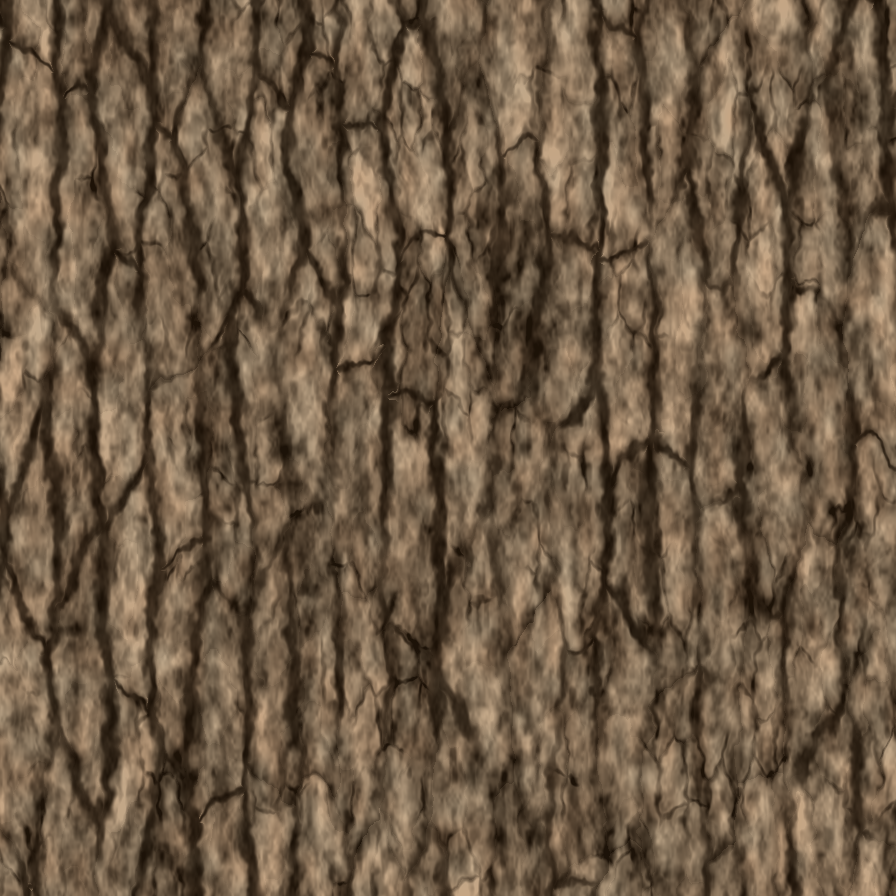
Reproduce this texture procedurally as a WebGL 1 fragment shader.

```glsl
precision highp float;
uniform vec2 u_resolution;

const vec3 DARK_BARK = vec3(0.195, 0.148, 0.098);
const vec3 PALE_BARK = vec3(0.670, 0.580, 0.475);
const vec3 RED_TINT = vec3(1.035, 0.985, 0.945);
const vec3 GREY_TINT = vec3(0.985, 1.0, 1.0);
const vec2 PLATE_COUNT = vec2(18.0, 4.1);   // large plates across the canvas
const vec2 FLAKE_COUNT = vec2(38.0, 13.0);  // small flakes on the plates
const vec2 STREAK_COUNT = vec2(38.0, 11.0); // soft upright streaks
const vec2 GRAIN_COUNT = vec2(95.0, 46.0);  // fine fibres
const vec2 LIGHT_DIR = vec2(-0.6, 0.8);
const float BASE_TONE = 0.72;
const float CRACK_TONE = -0.06;
const float SHOULDER = 0.016;               // width of the rounded plate rim

float hash(vec2 p) {
  vec3 q = fract(vec3(p.xyx) * 0.1031);
  q += dot(q, q.yzx + 33.33);
  return fract((q.x + q.y) * q.z);
}

float noise(vec2 p) {
  vec2 i = floor(p), f = fract(p);
  f = f * f * (3.0 - 2.0 * f);
  return mix(mix(hash(i), hash(i + vec2(1.0, 0.0)), f.x),
             mix(hash(i + vec2(0.0, 1.0)), hash(i + 1.0), f.x), f.y);
}

// Three octaves, centred on zero
float fbm(vec2 p) {
  float sum = 0.0, amp = 0.55;
  for (int i = 0; i < 3; i++) {
    sum += amp * (noise(p) - 0.5);
    p = p * 1.9 + 17.3;
    amp *= 0.6;
  }
  return sum;
}

// Cell centre, with every column shifted by its own height
vec2 cellCentre(vec2 cell) {
  vec2 jitter = vec2(hash(cell + 3.7), hash(cell + 91.3)) - 0.5;
  return cell + 0.5 + jitter * vec2(0.62, 0.6) + vec2(0.0, hash(vec2(cell.x, 7.0)));
}

// Cellular plates: x = distance to the rim, y = cell id, zw = rim normal
vec4 plates(vec2 uv, vec2 count) {
  vec2 p = uv * count + 40.0;
  vec2 base = floor(p), nearest = base, nearestCell = base, normal = vec2(1.0, 0.0);
  float best = 100.0, rim = 100.0;
  for (int y = -2; y <= 1; y++) {
    for (int x = -2; x <= 2; x++) {
      vec2 cell = base + vec2(float(x), float(y));
      vec2 centre = cellCentre(cell);
      float d = dot(centre - p, centre - p);
      if (d < best) { best = d; nearest = centre; nearestCell = cell; }
    }
  }
  for (int y = -3; y <= 2; y++) {
    for (int x = -2; x <= 2; x++) {
      vec2 centre = cellCentre(base + vec2(float(x), float(y)));
      vec2 across = centre - nearest;
      vec2 slope = across * count;
      float d = dot(0.5 * (centre + nearest) - p, across) / max(length(slope), 0.001);
      if (dot(across, across) > 0.0001 && d < rim) { rim = d; normal = normalize(slope); }
    }
  }
  return vec4(rim, hash(nearestCell + 15.5), normal);
}

void main() {
  vec2 uv = gl_FragCoord.xy / min(u_resolution.x, u_resolution.y);

  // Bend the plates and roughen their outlines
  vec2 warped = uv;
  warped.x += 0.018 * (noise(uv * vec2(9.0, 7.0)) - 0.5);
  warped.x += 0.016 * fbm(uv * vec2(60.0, 38.0) + 5.0);
  warped.y += 0.040 * (noise(uv * vec2(34.0, 10.0) + 9.0) - 0.5);
  warped.y += 0.016 * fbm(uv * vec2(75.0, 50.0) + 2.0);
  vec4 plate = plates(warped, PLATE_COUNT);
  vec4 flake = plates(warped + 0.37, FLAKE_COUNT);

  // Plate bodies: own tone, rounded rim, light from the upper left
  float groove = noise(uv * vec2(21.0, 3.0) + 31.0);
  float tone = BASE_TONE + 0.18 * (plate.y - 0.5) + 0.12 * (flake.y - 0.5);
  tone -= 0.30 * (1.0 - smoothstep(0.0, SHOULDER, plate.x));
  tone -= 0.25 * smoothstep(0.50, 0.95, groove);
  tone += 0.07 * dot(plate.zw, LIGHT_DIR) * exp(-plate.x / 0.007);
  tone += 0.14 * smoothstep(0.90, 0.96, flake.y) * smoothstep(0.001, 0.006, flake.x);

  // Streaks, fibres and dark pits
  tone += 0.60 * fbm(uv * STREAK_COUNT + 3.0);
  tone += 1.15 * fbm(mix(uv, warped, 0.3) * GRAIN_COUNT + 50.0);
  tone -= 0.22 * smoothstep(0.70, 0.95, noise(uv * vec2(105.0, 44.0) + 140.0));

  // Shallow broken cracks around the flakes
  float broken = smoothstep(0.45, 0.75, noise(uv * vec2(30.0, 19.0) + 70.0));
  tone -= 0.36 * broken * (1.0 - smoothstep(0.0004, 0.0045, flake.x));

  // Deep cracks: wide where upright, thin where they cross, fading in places
  float upright = smoothstep(0.45, 0.98, abs(plate.z));
  float swell = noise(uv * vec2(23.0, 8.0) + 80.0);
  float crackWidth = mix(0.0016, 0.0004 + 0.0076 * swell, upright);
  float crack = 1.0 - smoothstep(crackWidth * 0.3, crackWidth + 0.0036, plate.x);
  crack *= mix(0.15, 1.0, smoothstep(0.18, 0.55, swell));
  float crackTone = CRACK_TONE + 0.55 * fbm(uv * GRAIN_COUNT + 11.0);
  tone = mix(tone, crackTone, 0.9 * crack);

  // Colour ramp with faint patches of red and grey
  vec3 color = mix(DARK_BARK, PALE_BARK, clamp(tone, -0.18, 1.18));
  float warmth = noise(uv * vec2(55.0, 30.0) + 120.0);
  gl_FragColor = vec4(color * mix(GREY_TINT, RED_TINT, warmth), 1.0);
}
```
